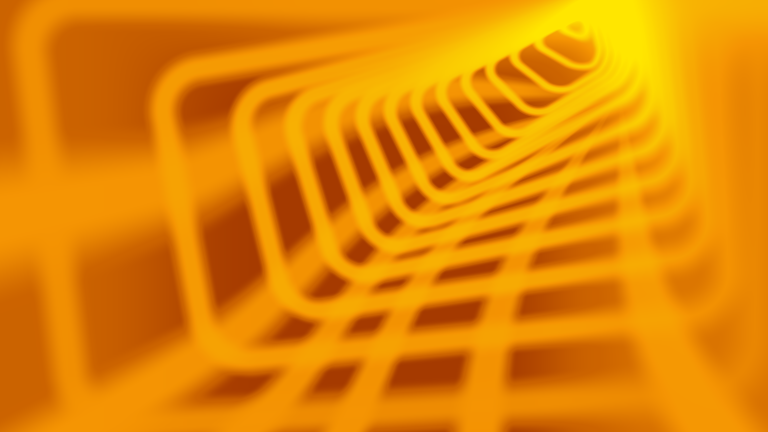
Write a WebGL 1 fragment shader that draws this background.

```glsl
precision highp float;
// Glowing amber lattice tunnel that bends away to a bright upper right mouth.

uniform vec2 u_resolution;

// Signed distance to the line a-b, positive on the outer side.
float side(vec2 p, vec2 a, vec2 b) {
  vec2 d = normalize(b - a);
  vec2 v = p - a;
  return d.x * v.y - d.y * v.x;
}

// Intersection of two half planes with a round corner.
float roundMax(float a, float b, float r) {
  return min(-r, max(a, b)) + length(max(vec2(a, b) + r, 0.0));
}

// Distance to a skewed rounded frame; s runs from 1 (near) to 0 (far).
float frameDistance(vec2 p, float s) {
  vec2 topLeft = vec2(1.305 - 1.19 * s, 0.046 + 0.787 * s * (1.0 - s));
  vec2 lowLeft = vec2(topLeft.x + 0.125, 0.086 + 1.227 * s - 0.347 * s * s);
  vec2 topRight = vec2(1.347 + 0.39 * s, 0.046);
  float slope = min(0.6, 0.065 / (s * s + 0.03));
  float radius = 0.03 + 0.09 * s;
  float left = side(p, topLeft, lowLeft);
  float bottom = side(p, lowLeft, lowLeft + vec2(1.0, -slope));
  float right = side(p, topRight + vec2(0.25 * (1.0 - s), 1.0), topRight);
  float top = side(p, vec2(1.37, 0.01), topLeft);
  return roundMax(roundMax(left, bottom, radius),
                  roundMax(right, top, radius), radius);
}

// Bars running along the tunnel, spread as angles in degrees.
float lengthwiseBars(vec2 p) {
  vec2 d = p - vec2(1.435, 0.22);
  float reach = length(d);
  float angle = degrees(atan(d.y, -d.x));
  angle -= 14.0 * smoothstep(0.25, 1.1, reach);
  float bars = 0.0;
  for (int i = 0; i < 6; i++) {
    float k = float(i) - 2.5;
    float center = 32.0 + k * (9.0 + k * (2.3 + 1.7 * k));
    float halfWidth = 2.1 + 0.55 * k * k + 0.3 * k;
    float soft = 1.2 + 0.36 * k * k;
    float bar = 1.0 - smoothstep(halfWidth - soft, halfWidth + soft,
                                 abs(angle - center));
    bars = max(bars, bar);
  }
  return bars * smoothstep(0.0, 0.25, reach);
}

// Heat to colour, from rust through orange to yellow.
vec3 amber(float heat) {
  vec3 c = mix(vec3(0.64, 0.22, 0.0), vec3(0.80, 0.39, 0.0),
               smoothstep(0.0, 0.3, heat));
  c = mix(c, vec3(0.96, 0.58, 0.01), clamp((heat - 0.3) / 0.35, 0.0, 1.0));
  c = mix(c, vec3(0.98, 0.78, 0.01), clamp((heat - 0.65) / 0.35, 0.0, 1.0));
  return mix(c, vec3(1.0, 0.90, 0.0), clamp((heat - 1.0) / 0.3, 0.0, 1.0));
}

void main() {
  // Height units, with y running down from the top edge.
  vec2 p = vec2(gl_FragCoord.x, u_resolution.y - gl_FragCoord.y) / u_resolution.y;
  float rightBlur = smoothstep(1.25, 1.7, p.x);

  // Shaded walls, lighter toward the out-of-focus sides and ceiling.
  float heat = 0.04 + 0.24 * (1.0 - smoothstep(0.1, 0.65, p.x));
  heat += 0.36 * smoothstep(1.1, 1.55, p.x);
  heat += 0.42 * exp(-p.y * p.y * 60.0) * smoothstep(0.2, 0.8, p.x);
  heat = mix(heat, 0.69, 0.92 * lengthwiseBars(p));

  // Cross ribs, painted from near to far; spacing widens close by.
  for (int i = 0; i < 14; i++) {
    float n = float(i);
    float s = 0.631 - 0.047 * n + 0.42 * exp2(-n);
    float halfWidth = 0.006 + 0.019 * s + 0.012 * s * s;
    float soft = 0.006 + 0.024 * s * s + 0.022 * rightBlur;
    float rib = 1.0 - smoothstep(halfWidth - soft, halfWidth + soft,
                                 abs(frameDistance(p, s)));
    heat = mix(heat, max(heat, 1.09 - 0.42 * s), rib * (0.9 - 0.3 * rightBlur));
  }

  // Light along the leaning mouth, with a faint wide halo.
  vec2 mouth = (p - vec2(1.43 + 0.25 * p.y, 0.1)) * vec2(12.0, 4.2);
  float spread = dot(mouth, mouth);
  heat += 0.38 * exp(-spread) + 0.1 * exp(-0.2 * spread);

  // Streak of light along the ceiling.
  vec2 streak = vec2(0.42, -0.16);
  vec2 q = p - vec2(0.92, 0.19);
  float along = clamp(dot(q, streak) / dot(streak, streak), 0.0, 1.0);
  vec2 offset = (q - along * streak) / 0.05;
  heat += 0.33 * along * exp(-dot(offset, offset));

  gl_FragColor = vec4(amber(heat), 1.0);
}
```
